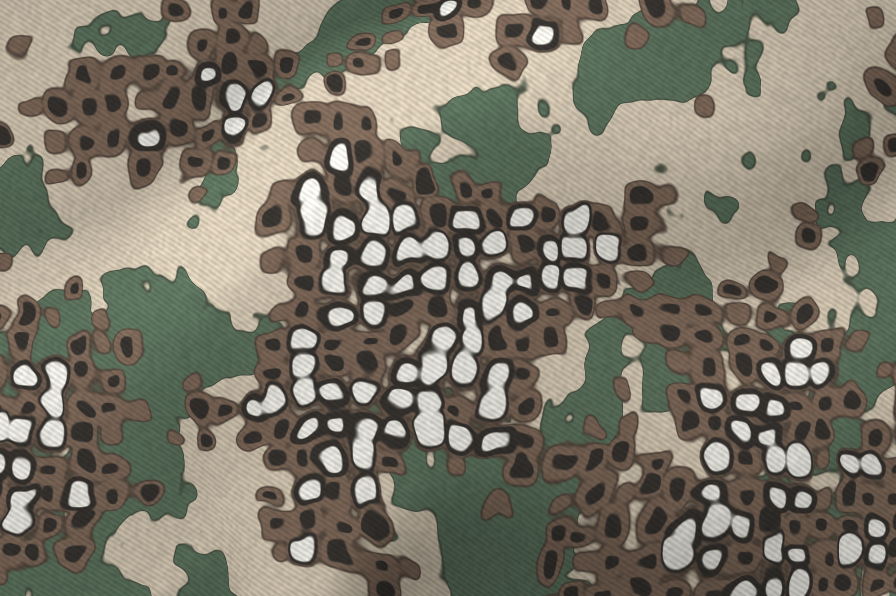
Reproduce this texture procedurally as a Shadertoy shader.

```glsl
// Folded camouflage twill: ragged green islands and brown cell clusters on tan.
// Islands are thresholded noise; clusters are merged cells with black and white cores.
// A height field of soft folds and creases bends the print and shades the cloth.

#define CELLS 20.0          // cluster cells per canvas height
#define CLUSTER_SCALE 4.3   // frequency of the cluster density
#define BROWN_LEVEL 0.51    // density where brown cells begin
#define CORE_LEVEL 0.76     // density where white cores begin
#define GREEN_LEVEL 0.535   // noise level where green begins
#define SOFTNESS 0.0021     // half width of printed edges
#define OUTLINE 0.0030      // width of the dark rims
#define FOLD_LIGHT 0.52     // strength of the fold shading
#define TWILL_PITCH 0.0078  // distance between twill ridges
#define TWILL_DEPTH 0.055   // contrast of the weave

const vec3 TAN = vec3(0.755, 0.71, 0.635);
const vec3 GREEN = vec3(0.325, 0.405, 0.33);
const vec3 GREEN_RIM = vec3(0.25, 0.285, 0.235);
const vec3 BROWN = vec3(0.445, 0.37, 0.315);
const vec3 BROWN_RIM = vec3(0.30, 0.255, 0.22);
const vec3 BLACK = vec3(0.195, 0.183, 0.17);
const vec3 WHITE = vec3(0.86, 0.855, 0.83);

float hash(vec2 p) {
    vec3 h = fract(vec3(p.xyx) * 0.1031);
    h += dot(h, h.yzx + 33.33);
    return fract((h.x + h.y) * h.z);
}

float noise(vec2 p) {
    vec2 i = floor(p), f = fract(p);
    f = f * f * (3.0 - 2.0 * f);
    return mix(mix(hash(i), hash(i + vec2(1, 0)), f.x),
               mix(hash(i + vec2(0, 1)), hash(i + vec2(1, 1)), f.x), f.y);
}

vec2 noise2(vec2 p) {
    return vec2(noise(p), noise(p + 41.7)) - 0.5;
}

float smoothMin(float a, float b, float k) {
    float h = max(k - abs(a - b), 0.0) / k;
    return min(a, b) - h * h * k * 0.25;
}

// Turns the plane so that x runs along the rising diagonal
vec2 alongDiagonal(vec2 p) {
    return mat2(0.9, -0.44, 0.44, 0.9) * p;
}

// Cloth height: broad swells plus creases along the diagonal
float foldHeight(vec2 p) {
    vec2 q = alongDiagonal(p) + 0.35 * noise2(p * 1.8 + 3.0);
    float swell = noise(q * vec2(1.3, 3.2) + 11.0);
    float crease = noise(q * vec2(0.9, 2.1) + 27.0) - 0.5;
    return 0.12 * swell + 0.13 * sqrt(crease * crease + 0.0006);
}

vec2 foldSlope(vec2 p) {
    vec2 e = vec2(0.008, 0.0);
    return vec2(foldHeight(p + e.xy) - foldHeight(p - e.xy),
                foldHeight(p + e.yx) - foldHeight(p - e.yx)) / (2.0 * e.x);
}

float clusterDensity(vec2 p) {
    float f = 0.72 * noise(p * CLUSTER_SCALE + 5.0) + 0.28 * noise(p * 9.5 + 31.0);
    return 0.5 + 1.25 * (f - 0.5);
}

// Approximate distance to the ragged green islands
float greenIslands(vec2 p) {
    p += 0.02 * noise2(p * 14.0);
    float f = 0.60 * noise(alongDiagonal(p) * vec2(5.4, 8.0) + 60.0)
            + 0.26 * noise(p * vec2(19.0, 15.0) + 80.0)
            + 0.14 * noise(p * vec2(44.0, 36.0));
    f -= 0.09 * smoothstep(0.5, 0.75, clusterDensity(p));
    return (GREEN_LEVEL - f) / 4.0;
}

// Distances to the brown, black and white parts of the cell clusters
vec3 cellClusters(vec2 p) {
    vec2 g = p * CELLS + 0.9 * noise2(p * 4.0) + 0.34 * noise2(p * CELLS * 1.7);
    vec2 base = floor(g);
    vec3 d = vec3(9.0);
    for (int y = -1; y <= 1; y++)
    for (int x = -1; x <= 1; x++) {
        vec2 id = base + vec2(x, y);
        float r1 = hash(id + 13.0), r2 = hash(id + 57.0), r3 = hash(id + 91.0);
        vec2 q = g - id - 0.5 - 0.34 * (vec2(r2, r3) - 0.5);
        q *= mix(vec2(0.88, 1.12), vec2(1.12, 0.88), r3);
        float dist = mix(length(q), sqrt(length(q * q)), 0.4);
        float level = clusterDensity((id + 0.5) / CELLS) + 0.33 * (r1 - 0.5);
        bool core = level > CORE_LEVEL && r2 > 0.12;
        float brown = level > BROWN_LEVEL
            ? mix(0.33, 0.59, smoothstep(BROWN_LEVEL, 0.64, level)) : -1.0;
        float black = core ? 0.52 : level > BROWN_LEVEL + 0.05 ? 0.19 + 0.15 * r3 : -1.0;
        float white = core ? 0.27 + 0.16 * r3 : -1.0;
        d.x = smoothMin(d.x, dist - brown, 0.26);
        d.y = smoothMin(d.y, dist - black, 0.16);
        d.z = smoothMin(d.z, dist - white, 0.26);
    }
    return d / CELLS;
}

vec3 ink(vec3 under, vec3 color, float d) {
    return mix(under, color, 1.0 - smoothstep(-SOFTNESS, SOFTNESS, d));
}

void mainImage(out vec4 fragColor, in vec2 fragCoord) {
    vec2 p = fragCoord / iResolution.y;
    vec2 slope = foldSlope(p);
    vec2 cloth = p + 0.05 * slope + 2.0;

    // Printed layers, from the ground up
    float green = greenIslands(cloth);
    vec3 cells = cellClusters(cloth);
    vec3 color = ink(TAN, GREEN_RIM, green - OUTLINE);
    color = ink(color, GREEN, green);
    color = ink(color, BROWN_RIM, cells.x);
    color = ink(color, BROWN, cells.x + OUTLINE);
    color = ink(color, BLACK, cells.y);
    color = ink(color, WHITE, cells.z);

    // Diagonal twill ridges and uneven yarn
    float ridge = cos(6.28318 * dot(cloth, vec2(0.54, 0.84)) / TWILL_PITCH);
    float yarn = noise(cloth * 170.0) - 0.5;
    color *= 1.0 + TWILL_DEPTH * ridge + 0.10 * yarn;

    // Light from the upper left
    float light = 0.97 - FOLD_LIGHT * dot(slope, vec2(-0.45, 0.9));
    light += 0.10 * (noise(p * 1.7 + 19.0) - 0.5);
    color *= clamp(light, 0.6, 1.14);
    fragColor = vec4(color, 1.0);
}
```
